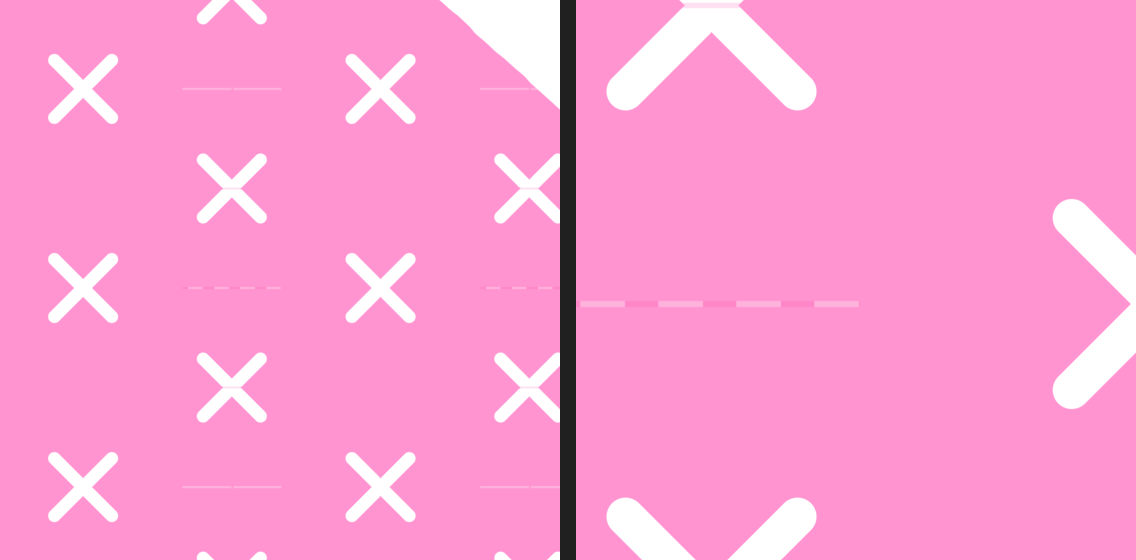
Left: the whole. Right: its middle third, enlarged.
Write a Shadertoy shader that draws this pattern.

```glsl
const vec3 PINK = vec3(1.0, 0.58, 0.82);
const vec3 WHITE = vec3(1.0);

float hash(float n) {
    return fract(sin(n * 12.9898) * 43758.5453);
}

float noise(float x) {
    float i = floor(x);
    return mix(hash(i), hash(i + 1.0), smoothstep(0.0, 1.0, x - i));
}

// Coverage of a signed distance, softened over about one pixel
float cover(float d) {
    float soft = 0.9 / iResolution.y;
    return 1.0 - smoothstep(-soft, soft, d);
}

float boxDistance(vec2 p, vec2 halfSize) {
    vec2 d = abs(p) - halfSize;
    return length(max(d, 0.0)) + min(max(d.x, d.y), 0.0);
}

// Two diagonal strokes with round caps
float crossDistance(vec2 p) {
    p = abs(p);
    float along = clamp((p.x + p.y) * 0.5, 0.0, 0.0512);
    return length(p - along) - 0.0113;
}

// Distance past the diagonal cut, with a slightly ragged edge
float cornerDistance(vec2 p) {
    float along = dot(p, vec2(0.741, -0.672));
    float ragged = (noise(along * 45.0) - 0.5) * 0.003;
    return -dot(p - vec2(0.785, 1.0), vec2(0.672, 0.741)) + ragged;
}

void mainImage(out vec4 fragColor, in vec2 fragCoord) {
    vec2 uv = fragCoord / iResolution.xy;

    // Half-drop grid: odd columns shift by half a row
    vec2 spacing = vec2(0.2656, 0.3555);
    vec2 grid = uv - vec2(0.1484, 0.1302);
    float column = floor(grid.x / spacing.x + 0.5);
    float odd = mod(column, 2.0);
    float x = grid.x - column * spacing.x;
    float shifted = grid.y - odd * spacing.y * 0.5;
    vec2 local = vec2(x, shifted - spacing.y * floor(shifted / spacing.y + 0.5));

    // Faint seams between the crosses of odd columns
    float seamRow = floor(grid.y / spacing.y + 0.5);
    vec2 seamPoint = vec2(x, grid.y - seamRow * spacing.y);
    float seam = odd * cover(boxDistance(seamPoint, vec2(0.088, 0.0018)));
    float middleGap = 1.0 - cover(abs(x - 0.001) - 0.0015);
    float dashX = mod(x + 0.0781, 0.0464) - 0.0133;
    float dash = cover(abs(dashX) - 0.0133);
    float dashed = mod(seamRow, 2.0);
    vec3 gapColor = mix(PINK, vec3(1.0, 0.53, 0.78), dashed);
    vec3 seamColor = mix(gapColor, vec3(1.0, 0.7, 0.86), mix(middleGap, dash, dashed));
    vec3 color = mix(PINK, seamColor, seam);

    // Crosses, with a pale seam through those of odd columns
    float crossSeam = odd * cover(abs(local.y) - 0.0016);
    vec3 crossColor = mix(WHITE, vec3(1.0, 0.88, 0.95), crossSeam);
    color = mix(color, crossColor, cover(crossDistance(local)));

    // White cut corner
    color = mix(color, WHITE, cover(cornerDistance(uv)));
    fragColor = vec4(color, 1.0);
}
```
